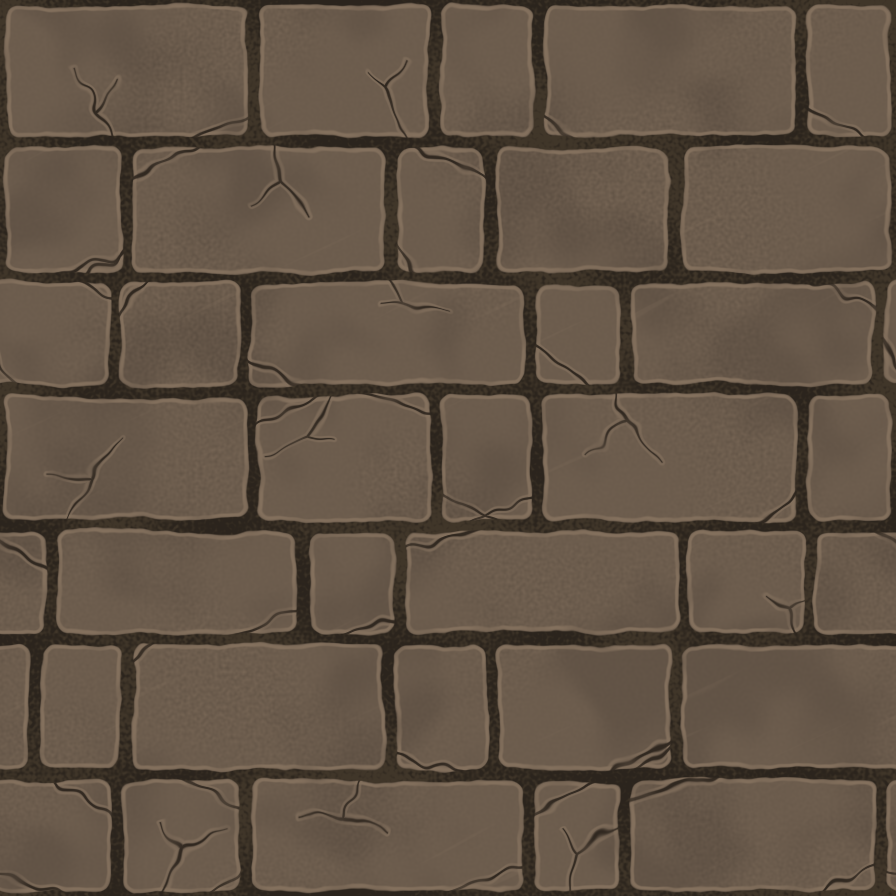
A WebGL 2 fragment shader for this texture:

```glsl
#version 300 es
precision highp float;
uniform vec2 u_resolution;
out vec4 fragColor;

const vec3 STONE = vec3(0.425, 0.363, 0.303), STONE_SHADE = vec3(0.385, 0.328, 0.275);
const vec3 RIM = vec3(0.515, 0.44, 0.365);
const vec3 MORTAR = vec3(0.17, 0.142, 0.112), MORTAR_DUST = vec3(0.25, 0.21, 0.16);
const vec3 CRACK = vec3(0.19, 0.157, 0.125);
const float GAP = 0.0066, CORNER_RADIUS = 0.013;
const float RIM_INSET = 0.0028, RIM_WIDTH = 0.0038;
const float CRACK_WIDTH = 0.0016;
const float FORK_CHANCE = 0.45, CHIP_CHANCE = 0.45;
const float UNTILED = 512.0;

// Course heights from the bottom, and the joint layout each course uses
const int COURSES = 7, STONES = 5;
const float COURSE_EDGE[8] = float[](0.0, 0.135, 0.287, 0.413, 0.565, 0.69, 0.842, 1.0);
const int COURSE_LAYOUT[7] = int[](2, 4, 3, 0, 2, 1, 0);
const float JOINT[25] = float[](
  0.000, 0.283, 0.486, 0.601, 0.895,
  0.000, 0.142, 0.436, 0.547, 0.755,
  0.130, 0.273, 0.591, 0.698, 0.983,
  0.055, 0.339, 0.448, 0.764, 0.904,
  0.039, 0.142, 0.436, 0.549, 0.755);

vec2 hash2(vec2 p) {
  vec3 a = fract(p.xyx * vec3(0.1031, 0.1030, 0.0973));
  a += dot(a, a.yzx + 33.33);
  return fract((a.xx + a.yz) * a.zy);
}

float slope(vec2 cell, vec2 f, vec2 o, float period) {
  return dot(hash2(mod(cell + o, period)) * 2.0 - 1.0, f - o);
}

float gradientNoise(vec2 p, float period) {
  vec2 c = floor(p), f = p - c;
  vec2 w = f * f * f * (f * (f * 6.0 - 15.0) + 10.0);
  float below = mix(slope(c, f, vec2(0, 0), period), slope(c, f, vec2(1, 0), period), w.x);
  float above = mix(slope(c, f, vec2(0, 1), period), slope(c, f, vec2(1, 1), period), w.x);
  return mix(below, above, w.y);
}

vec2 wobble(vec2 p) {
  return vec2(gradientNoise(p, UNTILED), gradientNoise(p + 71.3, UNTILED));
}

float roundedBox(vec2 p, vec2 size, float radius) {
  vec2 q = abs(p) - size + radius;
  return length(max(q, 0.0)) + min(max(q.x, q.y), 0.0) - radius;
}

float line(float d, float width, float soft) {
  return 1.0 - smoothstep(max(width - soft, 0.0), width + soft, abs(d));
}

// Three tapering arms meeting near the top or bottom edge
float forkedCrack(vec2 p, vec2 size, vec2 seed) {
  vec2 r = hash2(seed + 11.0);
  float side = r.x < 0.5 ? -1.0 : 1.0;
  vec2 node = size * vec2(r.y * 1.5 - 0.75, side * mix(0.25, 0.65, hash2(seed + 5.0).x));
  float d = 1.0;
  for (int i = 0; i < 3; i++) {
    vec2 h = hash2(seed + 23.0 + float(i) * 7.0);
    float angle = side * 1.571 + float(i) * 2.094 + (h.x - 0.5) * 1.1;
    vec2 arm = vec2(cos(angle), sin(angle)) * (i == 0 ? 0.065 : mix(0.02, 0.06, h.y));
    float t = clamp(dot(p - node, arm) / dot(arm, arm), 0.0, 1.0);
    d = min(d, length(p - node - arm * t) + t * CRACK_WIDTH * 0.6);
  }
  return d;
}

// A slanted break across one corner
float cornerChip(vec2 p, vec2 size, vec2 seed) {
  vec2 fromCorner = size - p * (step(vec2(0.5), hash2(seed)) * 2.0 - 1.0);
  vec2 slant = 1.0 / mix(vec2(0.02, 0.014), vec2(0.08, 0.04), hash2(seed + 3.0));
  return abs(dot(fromCorner, slant) - 1.0) / length(slant);
}

void main() {
  vec2 uv = gl_FragCoord.xy / u_resolution;
  float soft = max(0.75 / min(u_resolution.x, u_resolution.y), 0.001);
  vec2 bend = vec2(gradientNoise(uv * 9.0, 9.0), gradientNoise(uv * 9.0 + 4.5, 9.0));
  vec2 p = fract(uv + bend * 0.005);
  // Find the course, then the stone within it
  int row = 0, column = 0;
  for (int i = 1; i < COURSES; i++) if (p.y >= COURSE_EDGE[i]) row = i;
  int first = COURSE_LAYOUT[row] * STONES;
  float x = fract(p.x - JOINT[first]);
  for (int i = 1; i < STONES; i++) if (x >= JOINT[first + i] - JOINT[first]) column = i;
  float right = column < STONES - 1 ? JOINT[first + column + 1] - JOINT[first] : 1.0;
  vec2 start = vec2(JOINT[first + column] - JOINT[first], COURSE_EDGE[row]);
  vec2 end = vec2(right, COURSE_EDGE[row + 1]);
  vec2 seed = vec2(float(row * 13 + 3), float(column * 17 + 5));
  vec2 local = vec2(x, p.y) - 0.5 * (start + end);
  vec2 size = 0.5 * (end - start) - GAP * (0.75 + 0.4 * hash2(seed + 41.0));
  // Uneven outline, cracks and chips
  vec2 rough = wobble(local * 20.0 + seed) * 0.006 + wobble(local * 65.0 + seed) * 0.0022;
  float edge = roundedBox(local + rough, size, CORNER_RADIUS);
  vec2 jagged = local + wobble(local * 38.0 + seed) * 0.012;
  float crack = hash2(seed + 61.0).x < FORK_CHANCE ? forkedCrack(jagged, size, seed) : 1.0;
  for (int i = 0; i < 2; i++) {
    vec2 chip = seed + 83.0 + float(i) * 19.0;
    if (hash2(chip + 9.0).y < CHIP_CHANCE) crack = min(crack, cornerChip(jagged, size, chip));
  }
  // Mottled, stippled face with faint scratches
  float grain = gradientNoise(uv * 230.0, 230.0);
  float mottle = gradientNoise(uv * 6.0, 6.0) + 0.5 * gradientNoise(uv * 17.0, 17.0);
  float stipple = smoothstep(-0.1, 0.3, gradientNoise(uv * 5.0 + 2.5, 5.0));
  vec2 stroke = vec2(local.x * 5.0 + local.y * 3.0, local.y * 110.0 - local.x * 55.0);
  float scratch = smoothstep(0.35, 0.6, gradientNoise(stroke + seed, UNTILED));
  vec3 face = mix(STONE_SHADE, STONE, smoothstep(-0.4, 0.12, mottle));
  face = mix(face * (1.0 + grain * mix(0.025, 0.13, stipple)), RIM, scratch * 0.2);
  // Worn pale rim, then dark cracks with pale lips
  float wear = smoothstep(-0.5, 0.2, gradientNoise(local * 30.0 + seed + 9.0, UNTILED));
  face = mix(face, RIM, line(edge + RIM_INSET, RIM_WIDTH * 0.5, 0.0014) * mix(0.5, 1.0, wear));
  face = mix(face, RIM, line(crack - 0.0038, 0.0014, 0.0014) * mix(0.25, 0.75, wear));
  face = mix(face, CRACK, line(crack, CRACK_WIDTH, soft) * mix(0.55, 1.0, wear));
  // Speckled mortar
  float dust = smoothstep(-0.35, 0.45, grain * 0.9 + gradientNoise(uv * 8.0 + 1.5, 8.0));
  vec3 mortar = mix(MORTAR, MORTAR_DUST, dust);
  fragColor = vec4(mix(face, mortar, smoothstep(-soft, soft, edge)), 1.0);
}
```
